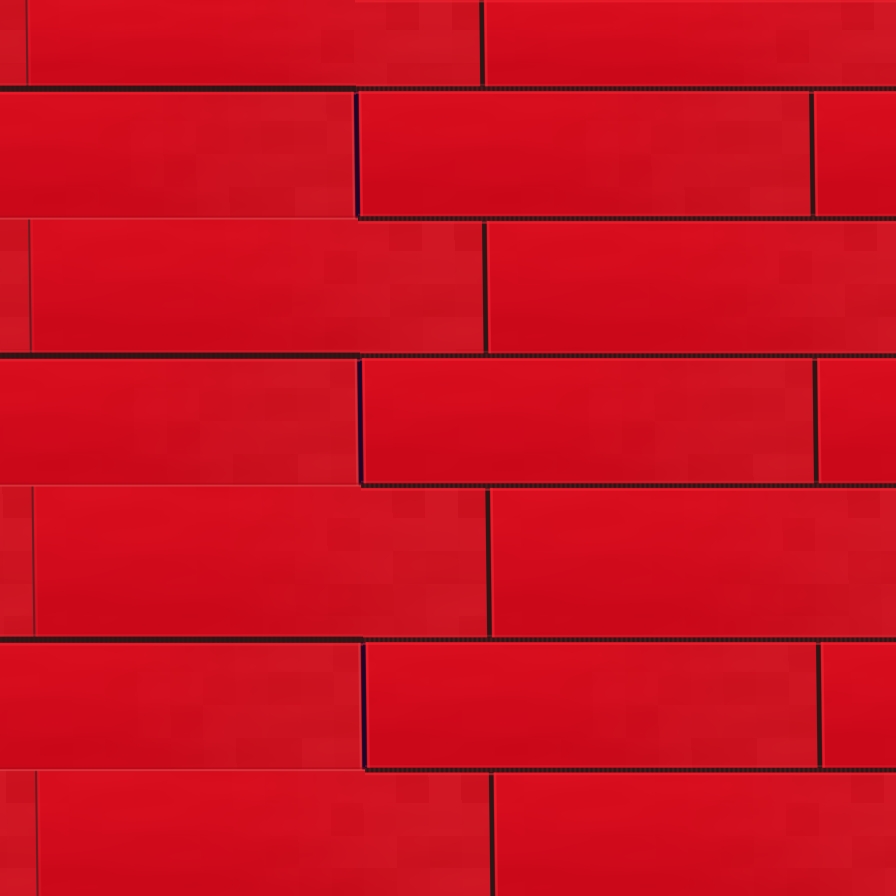
This texture is drawn by a WebGL 2 fragment shader. Its source:

```glsl
#version 300 es
precision highp float;
// Glossy red bricks in seven uneven courses, half-bond staggered and slightly sheared.
// Each brick has a soft gradient, faint blocky mottling and bright bevels;
// joints vary between thick dark, navy, dotted, hairline and pale strokes.

uniform vec2 u_resolution;
out vec4 outColor;

// Layout, in canvas units, measured from the top left
const int COURSES = 7;
const float EDGES[8] = float[8](-0.003, 0.099, 0.244, 0.397, 0.542, 0.714, 0.8595, 1.012);
const float BRICK_WIDTH = 0.508;
const float EVEN_START = 0.0294;
const float ODD_START = 0.3963;
const float SHEAR = 0.0125;

// Half widths of the strokes
const float THICK_JOINT = 0.0031;
const float DARK_JOINT = 0.0023;
const float HAIRLINE = 0.0008;
const float BEVEL = 0.0010;
const float BEVEL_GAP = 0.0021;
const float SOFTNESS = 0.0011;

// Surface
const vec2 BLOCK_SIZE = vec2(0.0365, 0.0365);
const float MOTTLE = 0.022;
const float DOTS = 192.0;
const float TAU = 6.2831853;

const vec3 RED_BRIGHT = vec3(0.845, 0.050, 0.115);
const vec3 RED_DEEP = vec3(0.790, 0.030, 0.100);
const vec3 RED_DULL = vec3(0.800, 0.085, 0.135);
const vec3 BEVEL_LIGHT = vec3(0.960, 0.150, 0.200);
const vec3 PALE_LINE = vec3(0.860, 0.250, 0.270);
const vec3 JOINT_DARK = vec3(0.170, 0.085, 0.085);
const vec3 JOINT_NAVY = vec3(0.110, 0.020, 0.160);
const vec3 JOINT_THIN = vec3(0.400, 0.110, 0.130);

float hash(vec2 p) {
    vec3 q = fract(vec3(p.xyx) * 0.1031);
    q += dot(q, q.yzx + 33.33);
    return fract((q.x + q.y) * q.z);
}

// Coverage of a line whose centre lies at signed distance d
float stroke(float d, float halfWidth) {
    float soft = max(SOFTNESS, 0.7 / min(u_resolution.x, u_resolution.y));
    return 1.0 - smoothstep(halfWidth - 0.5 * soft, halfWidth + soft, abs(d));
}

// Gradient and cellular mottling; local runs 0..1 from the top left of a brick
vec3 brickFace(vec2 local, vec2 offset, float parity) {
    vec3 color = mix(RED_BRIGHT, RED_DEEP, smoothstep(0.1, 1.0, local.y));
    float dull = smoothstep(0.35, 0.95, local.x);
    color = mix(color, RED_DULL, dull * 0.8);
    float block = hash(floor(offset / BLOCK_SIZE) + 7.0 * parity) - 0.5;
    color += MOTTLE * block * (0.15 + dull);
    float sheen = sin(local.y * 19.0 + local.x * 5.0) * sin(local.x * 11.0 - local.y * 3.0);
    return color + vec3(0.006, 0.003, 0.003) * sheen;
}

// Horizontal joint with a bevel below it; d is positive below the joint
vec3 bedJoint(vec3 color, float d, float x, int index) {
    bool leftPart = x < ODD_START + SHEAR * EDGES[index];
    bool darkLeft = index % 2 == 1;
    if (leftPart && !darkLeft) {
        color = mix(color, RED_DEEP * 0.85, 0.45 * stroke(d + 0.002, BEVEL));
        return mix(color, PALE_LINE, 0.75 * stroke(d, HAIRLINE));
    }
    float halfWidth = leftPart ? THICK_JOINT : DARK_JOINT;
    color = mix(color, BEVEL_LIGHT, 0.55 * stroke(d - halfWidth - BEVEL_GAP, BEVEL));
    color = mix(color, PALE_LINE, 0.25 * stroke(d + halfWidth + BEVEL_GAP, HAIRLINE));
    float dotted = 0.5 + 0.5 * sin(TAU * DOTS * x);
    vec3 ink = JOINT_DARK + vec3(0.13, 0.01, 0.02) * dotted * (leftPart ? 0.3 : 1.0);
    return mix(color, ink, stroke(d, halfWidth));
}

// Vertical joint with a bevel on its right; d is positive to the right
vec3 headJoint(vec3 color, float d, bool oddCourse, bool firstJoint) {
    bool hairline = firstJoint && !oddCourse;
    bool navy = firstJoint && oddCourse;
    float halfWidth = hairline ? HAIRLINE : DARK_JOINT;
    float bevelAmount = hairline ? 0.25 : 0.6;
    color = mix(color, BEVEL_LIGHT, bevelAmount * stroke(d - halfWidth - BEVEL_GAP, BEVEL));
    if (navy) color = mix(color, PALE_LINE, 0.6 * stroke(d + halfWidth + BEVEL_GAP, HAIRLINE));
    vec3 ink = hairline ? JOINT_THIN : (navy ? JOINT_NAVY : JOINT_DARK);
    return mix(color, ink, stroke(d, halfWidth));
}

void main() {
    vec2 p = gl_FragCoord.xy / u_resolution;
    p.y = 1.0 - p.y;

    // Find the course
    int course = 0;
    for (int i = 1; i < COURSES; i++) {
        if (p.y > EDGES[i]) course = i;
    }
    float top = EDGES[course];
    float bottom = EDGES[course + 1];
    bool oddCourse = course % 2 == 1;

    // Find the brick and its nearest vertical joint
    float start = (oddCourse ? ODD_START : EVEN_START) + SHEAR * p.y;
    float along = (p.x - start) / BRICK_WIDTH;
    float nearest = floor(along + 0.5);
    vec2 local = vec2(fract(along), (p.y - top) / (bottom - top));
    vec2 offset = vec2(local.x * BRICK_WIDTH, p.y - top);

    vec3 color = brickFace(local, offset, oddCourse ? 1.0 : 0.0);
    color = headJoint(color, (along - nearest) * BRICK_WIDTH, oddCourse, nearest == 0.0);
    color = bedJoint(color, p.y - top, p.x, course);
    color = bedJoint(color, p.y - bottom, p.x, course + 1);
    outColor = vec4(clamp(color, 0.0, 1.0), 1.0);
}
```
